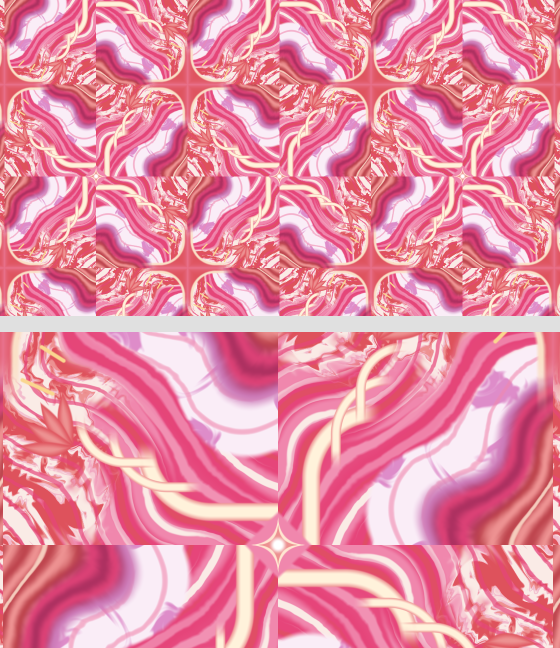
Top, the full canvas; bottom, a detail of the centre.
A Shadertoy shader for this pattern:

```glsl
// Pink marbled square tiles, turned by quarter turns around small four-point stars.

const vec3 ROSE = vec3(0.90, 0.27, 0.48);
const vec3 PINK = vec3(0.94, 0.53, 0.68);
const vec3 CORAL = vec3(0.87, 0.32, 0.36);
const vec3 CREAM = vec3(0.98, 0.92, 0.90);
const vec3 BLUSH = vec3(0.95, 0.73, 0.80);
const vec3 SALMON = vec3(0.93, 0.57, 0.57);
const vec3 PLUM = vec3(0.68, 0.19, 0.38);

// Layered sines, each layer bending the next; result is about 0 to 1.
float marble(vec2 p) {
    float sum = 0.0, gain = 0.5;
    for (int i = 0; i < 4; i++) {
        p += 0.6 * sin(p.yx * 1.3 + float(i) * 1.7);
        sum += gain * sin(p.x + 0.7) * cos(p.y - 0.4);
        p = mat2(1.5, 1.1, -1.1, 1.5) * p;
        gain *= 0.65;
    }
    return clamp(0.5 + 0.75 * sum, 0.0, 1.0);
}

float smoothMax(float a, float b, float k) {
    float h = max(k - abs(a - b), 0.0) / k;
    return max(a, b) + 0.25 * h * h * k;
}

float segment(vec2 p, vec2 a, vec2 b) {
    vec2 ab = b - a;
    return length(p - a - ab * clamp(dot(p - a, ab) / dot(ab, ab), 0.0, 1.0));
}

// Nested arches by depth: lavender white rim, plum fold, striped coral core.
vec3 archColor(float depth, float along, float stain) {
    float ripple = 0.5 + 0.5 * sin(depth * 90.0 + 2.0 * stain);
    vec3 milky = mix(vec3(0.98, 0.93, 0.97), vec3(0.87, 0.55, 0.79), smoothstep(0.52, 0.75, stain));
    milky = mix(milky, PINK, 0.6 * smoothstep(0.75, 1.0, sin(depth * 60.0 + along * 9.0)));
    vec3 fold = mix(PLUM, ROSE, ripple * 0.8);
    vec3 core = mix(CORAL * 0.86, SALMON, ripple);
    core = mix(core, vec3(0.96, 0.80, 0.74), smoothstep(0.90, 1.0, sin(depth * 48.0 + 1.0)));
    vec3 col = mix(milky, vec3(0.80, 0.48, 0.72), smoothstep(0.13, 0.18, depth));
    col = mix(col, fold, smoothstep(0.17, 0.22, depth));
    return mix(col, core, smoothstep(0.28, 0.33, depth));
}

// One tile on the unit square, with the star at its lower left corner.
vec3 tileColor(vec2 p) {
    float stain = marble(p * 12.0 + 2.0);
    vec2 w = p + 0.015 * sin(p.yx * vec2(15.0, 13.0) + vec2(1.0, 4.0));
    float along = (w.x + w.y) * 0.707;
    float tail = max(along - 0.88, 0.0);

    // S-shaped diagonal flow that folds down at the far corner
    float flow = (w.y - w.x) * 0.707 + 0.07 * sin(8.0 * along + 1.9) + 1.6 * tail * tail;
    flow += 0.012 * (stain - 0.5);
    float arch = -smoothMax(flow + 0.09, dot(w - vec2(0.30, 0.20), vec2(-0.85, -0.28)), 0.16);

    // Satin streaks, broad bands with thin bright threads
    float broad = 0.5 + 0.5 * sin(flow * 38.0 + 1.6 * sin(along * 5.0));
    float thread = 0.5 + 0.5 * sin(flow * 84.0 + 2.5 * sin(along * 3.5 + 1.0));
    vec3 col = mix(ROSE, PINK, smoothstep(0.25, 0.9, broad));
    col = mix(col, BLUSH, 0.85 * smoothstep(0.70, 0.85, thread) * smoothstep(0.1, 0.5, broad));
    col = mix(col, CREAM, smoothstep(0.76, 0.88, broad * 0.6 + thread * 0.4));
    col = mix(col, CORAL, 0.7 * smoothstep(0.25, 0.08, broad * 0.5 + thread * 0.5));

    // Cream and coral swirls in the upper part
    float swirl = marble(vec2(flow * 24.0, along * 5.0) + 1.8 * stain);
    vec3 warm = mix(CORAL, SALMON, smoothstep(0.30, 0.42, swirl));
    warm = mix(warm, BLUSH, smoothstep(0.46, 0.52, swirl));
    warm = mix(warm, CREAM, smoothstep(0.54, 0.62, swirl));
    warm = mix(warm, ROSE, 0.7 * smoothstep(0.86, 0.96, thread));
    float upper = smoothstep(0.62, 0.82, p.y + 0.2 * p.x + 0.25 * (stain - 0.5));
    col = mix(col, warm, upper * smoothstep(0.03, 0.08, flow));

    // Ribbon along the flank, then the arches below it
    float ribbon = smoothstep(0.075, 0.055, abs(flow + 0.02));
    col = mix(col, mix(ROSE, PINK, smoothstep(0.3, 0.8, thread)), ribbon * 0.9);
    col = mix(col, archColor(arch, along, stain), smoothstep(-0.012, 0.012, arch));

    // Fan of pointed coral leaves
    for (int i = 0; i < 4; i++) {
        float angle = 0.5 + 0.45 * float(i);
        vec2 q = p - vec2(0.36, 0.74);
        q = vec2(dot(q, vec2(cos(angle), sin(angle))), dot(q, vec2(-sin(angle), cos(angle))));
        float leaf = 0.032 * sin(clamp(q.x / 0.2, 0.0, 1.0) * 3.14159) - abs(q.y + 1.5 * q.x * q.x);
        col = mix(col, mix(CORAL, SALMON, smoothstep(0.0, 0.03, leaf)), smoothstep(0.0, 0.008, leaf));
    }

    // Glossy bent stems: one thick at the lower edge, two thin loops above
    for (int i = 0; i < 3; i++) {
        float k = float(i), radius = 0.24 - 0.04 * k, width = i == 0 ? 0.036 : 0.020;
        vec2 q = p - vec2(0.36, 0.24) - k * vec2(0.05, 0.16);
        float stem = q.y < 0.0 ? abs(q.x + radius) : abs(length(q) - radius);
        float ends = smoothstep(0.02, -0.07, q.x);
        if (i > 0) ends *= smoothstep(-0.13, -0.05, q.y);
        vec3 gloss = mix(vec3(1.0, 0.95, 0.86), SALMON, smoothstep(0.35, 1.0, stem / width));
        col = mix(col, gloss, ends * smoothstep(width, width * 0.8, stem));
    }

    // Gilt nicks
    for (int i = 0; i < 3; i++) {
        vec2 root = vec2(0.55 + 0.12 * float(i), 0.82 - 0.04 * float(i));
        float nick = segment(p, root, root + vec2(0.05, 0.11 - 0.03 * float(i)));
        col = mix(col, vec3(0.98, 0.84, 0.56), smoothstep(0.010, 0.004, nick));
    }

    // Rounded far corner with a cream rim and a faint cross of light
    float rim = length(max(p - 0.70, 0.0)) - 0.26;
    float nearCorner = smoothstep(0.45, 0.70, min(p.x, p.y));
    vec3 outside = mix(CORAL, PINK, 0.6 * exp(-35.0 * min(1.0 - p.x, 1.0 - p.y)));
    col = mix(col, vec3(0.98, 0.88, 0.78), nearCorner * smoothstep(0.025, 0.008, abs(rim)));
    col = mix(col, outside, nearCorner * smoothstep(0.0, 0.02, rim));

    // Quarter of the star
    float star = pow(sqrt(p.x) + sqrt(p.y), 2.0);
    col = mix(col, PINK, smoothstep(0.13, 0.11, p.x + p.y));
    col = mix(col, vec3(1.0, 0.90, 0.82), smoothstep(0.12, 0.105, star));
    col = mix(col, SALMON, smoothstep(0.09, 0.075, star));
    return mix(col, vec3(1.0), smoothstep(0.035, 0.012, length(p)));
}

// Quarter turns carry every tile of a two by two block onto the first.
vec2 foldTurns(vec2 p) {
    vec2 q = mod(p + 1.0, 2.0) - 1.0;
    if (q.y < 0.0) q = -q;
    return q.x < 0.0 ? vec2(q.y, -q.x) : q;
}

void mainImage(out vec4 fragColor, in vec2 fragCoord) {
    vec3 col = vec3(0.0);
    for (int i = 0; i < 4; i++) { // four samples smooth the seams
        vec2 at = fragCoord + 0.5 * vec2(i % 2, i / 2) - 0.25;
        vec2 p = (at - iResolution.xy * vec2(0.5, 0.442)) / iResolution.y + vec2(0.002, 0.0);
        col += 0.25 * tileColor(foldTurns(p / 0.29));
    }
    fragColor = vec4(col, 1.0);
}
```
